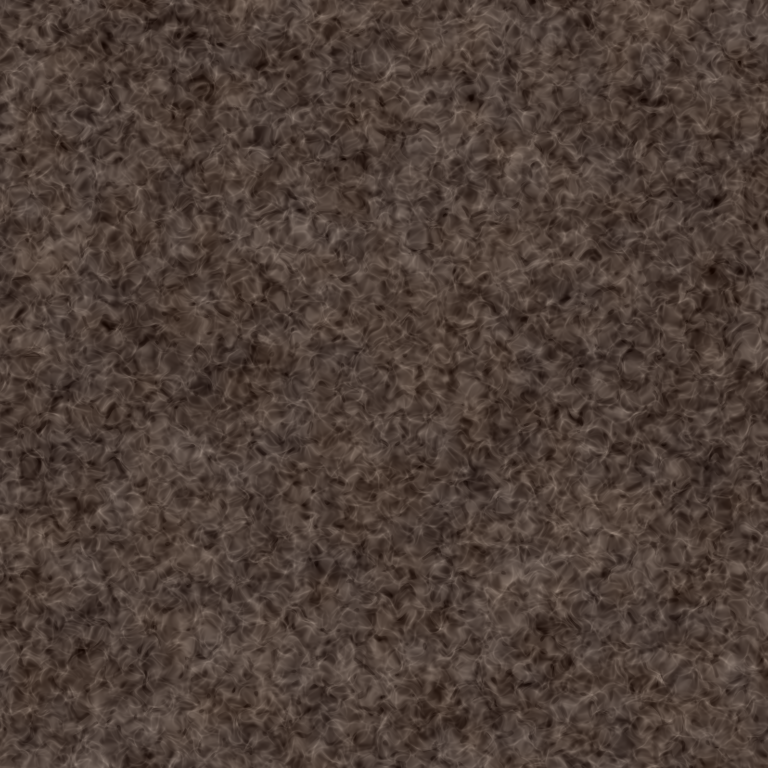
Give the GLSL for this texture, as a Shadertoy shader.

```glsl
float hash(vec2 p) {
    vec3 q = fract(p.xyx * vec3(0.1031, 0.1030, 0.0973));
    q += dot(q, q.yzx + 33.33);
    return fract((q.x + q.y) * q.z);
}

float noise(vec2 p) {
    vec2 cell = floor(p), f = fract(p);
    f = f * f * (3.0 - 2.0 * f);
    float low = mix(hash(cell), hash(cell + vec2(1, 0)), f.x);
    float high = mix(hash(cell + vec2(0, 1)), hash(cell + vec2(1, 1)), f.x);
    return mix(low, high, f.y);
}

mat2 rotation(float angle) {
    float c = cos(angle), s = sin(angle);
    return mat2(c, -s, s, c);
}

// One curved, tapered hair per grid cell
float fibers(vec2 p, float seed) {
    vec2 cell = floor(p);
    float light = 0.0;
    for (int y = -1; y <= 1; y++) {
        for (int x = -1; x <= 1; x++) {
            vec2 id = cell + vec2(x, y);
            vec2 key = id + seed * 17.3;
            vec2 center = id + vec2(hash(key), hash(key + 41.7));
            float angle = (hash(key + 83.1) - 0.5) * 2.7 + 0.15;
            vec2 q = rotation(angle) * (p - center);
            float bend = 2.0 * hash(key + 127.9) - 1.0;
            float dist = (q.y - bend * q.x * q.x) / sqrt(1.0 + 4.0 * bend * bend * q.x * q.x);
            float taper = 1.0 - smoothstep(0.3, 0.65, abs(q.x));
            light += hash(key + 161.3) * taper * exp(-dist * dist / 0.0042);
        }
    }
    return light;
}

void mainImage(out vec4 fragColor, in vec2 fragCoord) {
    vec2 uv = fragCoord / iResolution.y + 0.5;

    // Bend the domain so the wool shows no grid
    vec2 warp = vec2(noise(uv * 60.0), noise(uv * 60.0 + 71.0)) - 0.5;
    vec2 p = uv + warp * 0.012;

    // Cloudy thickness of the felt
    float tone = 0.055 * (noise(rotation(0.4) * uv * 8.0 + 9.0) - 0.5);
    tone += 0.075 * (noise(rotation(0.2) * p * vec2(22.0, 30.0) + 30.0) - 0.5);

    // Fine tufts and dark pits between them
    tone += 0.14 * (noise(rotation(0.7) * p * 105.0 + 50.0) - 0.5);
    tone += 0.10 * (noise(rotation(1.1) * p * 190.0 + 90.0) - 0.5);
    tone -= 0.07 * smoothstep(0.62, 0.88, noise(rotation(0.5) * p * 125.0 + 140.0)) - 0.011;

    // Matted web of thin ridges
    float ridge = 1.0 - abs(2.0 * noise(rotation(0.9) * p * 72.0 + 20.0) - 1.0);
    tone += 0.08 * (ridge * ridge - 0.52);

    // Loose hairs in several layers
    float hairs = 0.0;
    for (float layer = 0.0; layer < 6.0; layer++) {
        vec2 shifted = uv * (36.0 + 3.0 * layer) + warp * 0.35 + layer * 5.37;
        hairs += fibers(shifted, layer);
    }
    tone += 0.06 * (hairs - 0.34);

    // Brown wool with faint cool and warm patches
    float tint = noise(uv * 26.0 + 200.0) - 0.5;
    vec3 wool = vec3(0.308, 0.25, 0.22) + tone * vec3(1.03, 1.0, 0.95);
    wool += tint * vec3(0.012, 0.0, -0.014);
    fragColor = vec4(clamp(wool, 0.0, 1.0), 1.0);
}
```
